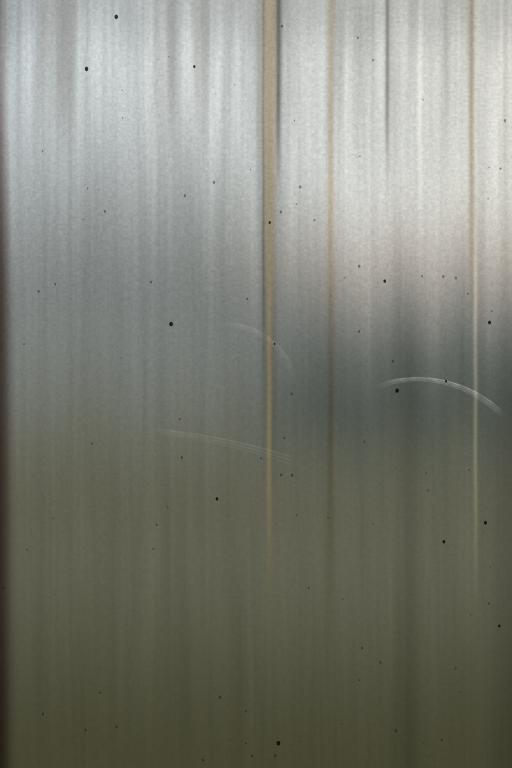
Write a Shadertoy shader that draws this texture.

```glsl
// Weathered brushed metal: a blurred vertical reflection from pale sky to olive,
// with rain streaks and rust runs (stretched gradient noise and soft bands),
// then fine grain, arc scratches and scattered specks.

vec2 hash2(vec2 p) {
    p = vec2(dot(p, vec2(127.1, 311.7)), dot(p, vec2(269.5, 183.3)));
    return fract(sin(p) * 43758.545);
}

// Gradient noise, roughly -0.6 to 0.6
float gnoise(vec2 p) {
    vec2 i = floor(p), f = fract(p), u = f * f * (3.0 - 2.0 * f);
    vec2 e = vec2(0, 1);
    float a = dot(hash2(i) * 2.0 - 1.0, f);
    float b = dot(hash2(i + e.yx) * 2.0 - 1.0, f - e.yx);
    float c = dot(hash2(i + e.xy) * 2.0 - 1.0, f - e.xy);
    float d = dot(hash2(i + e.yy) * 2.0 - 1.0, f - e.yy);
    return mix(mix(a, b, u.x), mix(c, d, u.x), u.y);
}

// Soft vertical band
float band(float x, float centre, float halfWidth) {
    float d = (x - centre) / halfWidth;
    return exp(-d * d);
}

// Weight that is 1 above depth a and falls to 0 at depth b
float fade(float a, float b, float depth) {
    return 1.0 - smoothstep(a, b, depth);
}

// Vertical reflection; the right side stays bright longer and drops faster
vec3 reflection(float x, float depth) {
    float side = smoothstep(0.3, 0.75, x);
    vec3 sky = mix(vec3(0.77, 0.80, 0.81), vec3(0.84, 0.84, 0.81), x);
    vec3 steel = mix(vec3(0.48, 0.50, 0.49), vec3(0.44, 0.45, 0.43), side);
    vec3 col = mix(sky, steel, smoothstep(mix(0.09, 0.22, side), mix(0.42, 0.48, side), depth));
    col = mix(col, vec3(0.375, 0.378, 0.315), smoothstep(0.40, 0.68, depth));
    col = mix(col, vec3(0.275, 0.275, 0.200), smoothstep(0.70, 1.0, depth));
    col += vec3(0.03, 0.005, -0.005) * side * band(depth, 0.34, 0.07);
    col -= vec3(0.085, 0.07, 0.06) * smoothstep(0.4, 0.65, x) * band(depth, 0.52, 0.075);
    return col * (1.0 - 0.12 * fade(0.0, 0.09, depth));
}

// Dark specks, one candidate per cell
float specks(vec2 p, float cells, float share, float radius, float px) {
    vec2 id = floor(p * cells);
    vec2 pick = hash2(id + cells);
    vec2 offset = (fract(p * cells) - 0.2 - 0.6 * hash2(id + 7.3)) / cells;
    float r = radius * (0.5 + pick.y);
    return step(pick.x, share) * fade(r - px * 0.6, r + px * 0.6, length(offset * vec2(1.0, 0.8)));
}

// Bundle of fine parallel arcs, limited to a span of x around its centre
float scratch(vec2 p, vec2 centre, float radius, float from, float to, float px) {
    float r = length(p - centre), lines = 0.0;
    for (int i = 0; i < 3; i++) {
        float d = abs(r - radius + float(i) * 0.0028 * (0.6 + 4.0 * abs(p.x - centre.x)));
        lines = max(lines, fade(0.0, 0.0008 + px, d) * (1.0 - 0.25 * float(i)));
    }
    float span = smoothstep(from, from + 0.04, p.x) * fade(to - 0.02, to, p.x);
    return lines * span * step(centre.y, p.y) * (0.7 + 0.6 * gnoise(p * 90.0));
}

void mainImage(out vec4 fragColor, in vec2 fragCoord) {
    vec2 uv = fragCoord / iResolution.xy;
    vec2 p = fragCoord / iResolution.y;
    float px = 1.0 / iResolution.y;
    float depth = 1.0 - uv.y;
    float x = uv.x + 0.002 * gnoise(vec2(3.7, uv.y * 9.0));

    // Reflection, smeared by a different amount in each column
    float smear = gnoise(vec2(x * 14.0, 1.5)) + 0.5 * gnoise(vec2(x * 50.0, 4.5));
    vec3 col = reflection(uv.x, clamp(depth + 0.035 * smear, 0.0, 1.0));

    // Rain streaks, strongest near the top
    float upper = fade(0.05, 0.45, depth);
    float streaks = gnoise(vec2(x * 42.0, uv.y * 2.5)) + 0.7 * gnoise(vec2(x * 120.0, uv.y * 5.0));
    col *= 1.0 + streaks * (0.07 + 0.07 * upper);
    float drip = smoothstep(0.05, 0.4, gnoise(vec2(x * 19.0 + 5.0, uv.y * 2.2)));
    col = mix(col, vec3(0.60, 0.60, 0.58), 0.4 * drip * fade(0.06, 0.27, depth));
    float stain = band(x, 0.125, 0.028) + band(x, 0.337, 0.013) + 0.6 * band(x, 0.305, 0.006);
    col = mix(col, vec3(0.55, 0.55, 0.53), min(0.55 * stain, 0.7) * fade(0.08, 0.24, depth));
    col *= 1.0 - 0.25 * band(x, 0.757, 0.004) * fade(0.10, 0.30, depth);

    // Main rust run: dark rims around a tan core that narrows downward
    float core = mix(0.014, 0.006, smoothstep(0.1, 0.5, depth));
    float lower = fade(0.60, 0.88, depth);
    col *= 1.0 - 0.22 * band(x, 0.526, core * 2.0) * fade(0.45, 0.75, depth);
    col *= 1.0 - 0.38 * band(x, 0.544, 0.005) * fade(0.12, 0.27, depth);
    col *= 1.0 - 0.25 * band(x, 0.515, 0.003) * fade(0.30, 0.55, depth);
    vec3 tan1 = mix(vec3(0.67, 0.62, 0.51), vec3(0.52, 0.48, 0.36), smoothstep(0.1, 0.5, depth));
    tan1 = mix(tan1, vec3(0.43, 0.41, 0.31), smoothstep(0.5, 0.8, depth));
    col = mix(col, tan1, 0.85 * band(x, 0.526, core) * lower);

    // Fainter runs on the right
    col *= 1.0 - vec3(0.10, 0.15, 0.22) * band(x, 0.646, 0.007) * fade(0.5, 0.95, depth);
    col *= 1.0 - 0.10 * band(x, 0.80, 0.022) * smoothstep(0.3, 0.5, depth);
    col *= 1.0 - vec3(0.16, 0.20, 0.26) * band(x, 0.921, 0.006) * fade(0.2, 0.5, depth);
    col += vec3(0.15, 0.14, 0.10) * band(x, 0.929, 0.004) * smoothstep(0.25, 0.4, depth) * fade(0.5, 0.85, depth);

    // Scratches: one clear arc and two faint ones
    col += 0.24 * scratch(p, vec2(0.544, 0.348), 0.160, 0.485, 0.66, px);
    col += 0.07 * scratch(p, vec2(0.290, 0.480), 0.100, 0.28, 0.39, px);
    col += 0.06 * scratch(p, vec2(0.120, -0.420), 0.865, 0.19, 0.39, px);

    // Grain and specks
    float grain = gnoise(p * 330.0) + 0.7 * gnoise(p * 150.0);
    col *= 1.0 + grain * mix(0.05, 0.085, fade(0.3, 0.7, depth));
    col *= 1.0 - 0.75 * specks(p, 15.0, 0.13, 0.0017, px);
    col *= 1.0 - 0.35 * specks(p, 48.0, 0.06, 0.0011, px);

    // Dark brown left edge and soft right edge
    col *= mix(vec3(0.50, 0.42, 0.40), vec3(1.0), smoothstep(-0.005, 0.035, uv.x + 0.012 * upper));
    col *= 1.0 - 0.14 * smoothstep(0.93, 1.0, uv.x) * smoothstep(0.3, 0.6, depth);
    fragColor = vec4(clamp(col, 0.0, 1.0), 1.0);
}
```
